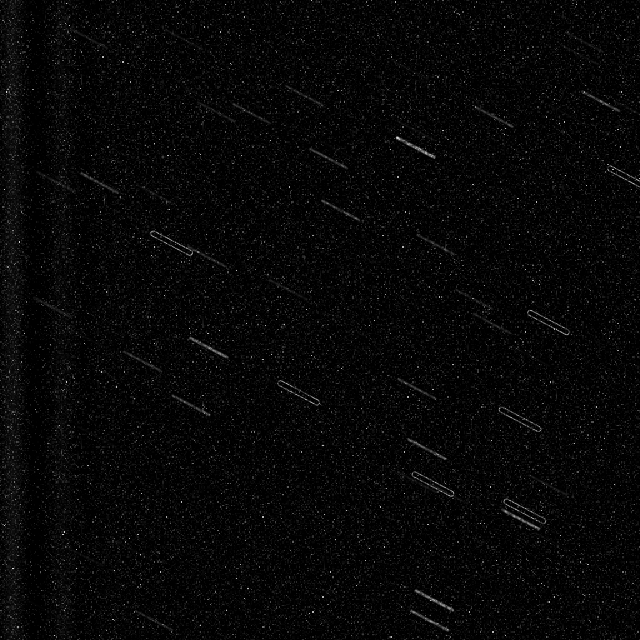
A Shadertoy shader for this texture:

```glsl
// Star trails on a noisy black sensor: parallel slanted streaks, some solid and
// some hollow outlines, over sparse hashed grain. Vertical bands of lifted and
// suppressed grain run along the left edge.

const float GRAIN_CELLS = 512.0;         // grain cells across the canvas
const float GRAIN_FLOOR = 0.70;          // higher leaves more pure black
const float GRAIN_LINEAR = 0.036;
const float GRAIN_TAIL = 0.0056;         // strength of rare bright specks
const vec2  TRAIL_HALF = vec2(0.0285, -0.0150);
const int   SOLID_COUNT = 54;
const int   HOLLOW_COUNT = 7;
const float SOLID_PEAK = 0.62;
const float SOLID_DECAY = 3.2;           // how fast trails fade by rank
const float HOLLOW_RADIUS = 0.0040;
const float HOLLOW_LINE = 0.0007;
const float HOLLOW_LEVEL = 0.62;

float hash(vec2 p) {
    vec3 q = fract(p.xyx * 0.1031);
    q += dot(q, q.yzx + 33.33);
    return fract((q.x + q.y) * q.z);
}

vec2 hash2(vec2 p) {
    return vec2(hash(p), hash(p + vec2(71.7, 19.3)));
}

float cornerSlope(vec2 corner, vec2 offset) {
    float angle = 6.28318 * hash(corner + 7.0);
    return dot(vec2(cos(angle), sin(angle)), offset);
}

float gradientNoise(vec2 p) {
    vec2 i = floor(p), f = fract(p);
    vec2 w = f * f * f * (f * (f * 6.0 - 15.0) + 10.0);
    vec2 e = vec2(1.0, 0.0);
    float low = mix(cornerSlope(i, f), cornerSlope(i + e, f - e), w.x);
    float high = mix(cornerSlope(i + e.yx, f - e.yx), cornerSlope(i + 1.0, f - 1.0), w.x);
    return mix(low, high, w.y);
}

float bump(float x, float center, float width) {
    float d = (x - center) / width;
    return exp(-d * d);
}

// Distance to the centre line of a trail
float trailDistance(vec2 p, vec2 center) {
    vec2 d = p - center;
    float along = clamp(dot(d, TRAIL_HALF) / dot(TRAIL_HALF, TRAIL_HALF), -1.0, 1.0);
    return length(d - TRAIL_HALF * along);
}

// Exponentially distributed specks, denser where the bands lift them
float grain(vec2 p, vec2 cell) {
    float lift = 1.25 * bump(p.x, 0.020, 0.017)
               + 0.75 * bump(p.x, 0.098, 0.018)
               + 0.15 * bump(p.x, 0.175, 0.030)
               - 1.10 * bump(p.x, 0.056, 0.015)
               - 0.35 * bump(p.x, 0.135, 0.014);
    lift += 0.20 * gradientNoise(p * 5.0);
    float speck = -log(max(hash(cell + 3.0), 0.0001));
    float excess = max(speck + lift - GRAIN_FLOOR, 0.0);
    return excess * (GRAIN_LINEAR + GRAIN_TAIL * excess);
}

void mainImage(out vec4 fragColor, in vec2 fragCoord) {
    float pixel = 1.0 / iResolution.y;
    vec2 p = fragCoord * pixel;
    vec2 cell = floor(p * GRAIN_CELLS);

    float light = grain(p, cell);
    float rough = hash(cell + 211.0);
    float breakup = clamp(0.85 + 0.7 * gradientNoise(p * 160.0), 0.0, 1.3);

    // Solid trails, from brightest to faintest
    float solid = 0.0;
    for (int i = 0; i < SOLID_COUNT; i++) {
        float rank = float(i) / float(SOLID_COUNT);
        vec2 center = hash2(vec2(float(i) * 3.7 + 5.0, 41.0));
        float level = SOLID_PEAK * exp(-SOLID_DECAY * rank);
        level *= mix(0.25, 1.0, smoothstep(0.08, 0.20, center.x));
        float radius = mix(0.0022, 0.0010, sqrt(rank));
        float d = trailDistance(p, center) - radius;
        solid = max(solid, level * (1.0 - smoothstep(-pixel, pixel, d)));
    }
    light += solid * breakup * mix(0.6, 1.15, rough);

    // Hollow trails, drawn as beaded outlines
    float hollow = 0.0;
    for (int i = 0; i < HOLLOW_COUNT; i++) {
        vec2 center = hash2(vec2(float(i) * 5.3 + 2.0, 97.0));
        center.x = mix(0.18, 1.0, center.x);
        float d = abs(trailDistance(p, center) - HOLLOW_RADIUS) - HOLLOW_LINE;
        hollow = max(hollow, 1.0 - smoothstep(-0.5 * pixel, 0.7 * pixel, d));
    }
    light = max(light, hollow * HOLLOW_LEVEL * mix(0.3, 1.15, rough));

    fragColor = vec4(vec3(clamp(light, 0.0, 1.0)), 1.0);
}
```
